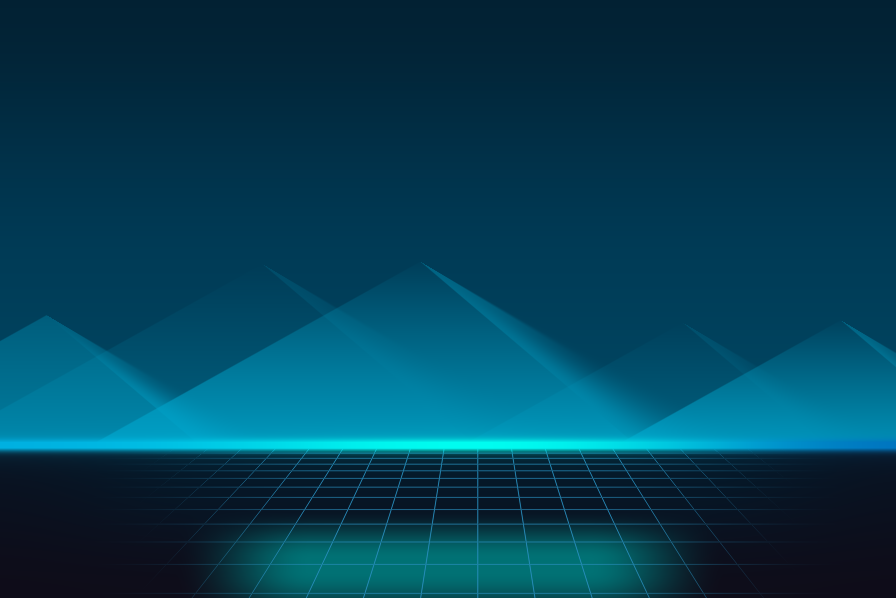
Reproduce this background procedurally as a Shadertoy shader.

```glsl
// Neon night scene: translucent folded peaks under a deep blue sky, a glowing
// horizon band, and a perspective grid floor with a soft teal light pool.
// Layers are blended back to front; lengths are in units of canvas height.

const float HORIZON = 0.262;
const vec3 PEAK_COLOR = vec3(0.0, 0.63, 0.78);
const vec3 GRID_COLOR = vec3(0.16, 0.56, 0.75);
const vec3 POOL_COLOR = vec3(0.0, 0.46, 0.47);

// Antialiased step: 0 below zero, 1 above
float inside(float d, float px) {
    return smoothstep(-px, px, d);
}

// Antialiased thin line from the distance to its centre
float stroke(float d, float halfWidth, float px) {
    return 1.0 - smoothstep(halfWidth - 0.6 * px, halfWidth + 0.6 * px, abs(d));
}

// Distance from the nearest integer
float nearestCell(float v) {
    return abs(fract(v + 0.5) - 0.5);
}

vec3 sky(float y) {
    vec3 upper = mix(vec3(0.0, 0.225, 0.33), vec3(0.008, 0.13, 0.20),
                     smoothstep(0.55, 1.02, y));
    return mix(vec3(0.0, 0.275, 0.385), upper, smoothstep(0.25, 0.68, y));
}

// Body fades in from apex to base; a lit fold hangs off its right ridge
vec3 mountain(vec3 back, vec2 p, vec2 apex, vec2 bodyAlpha, vec2 foldAlpha, float px) {
    vec2 d = p - apex;
    float depth = clamp(-d.y / (apex.y - HORIZON), 0.0, 1.0);
    float ridge = -0.85 * d.x - d.y;
    float body = inside(0.557 * d.x - d.y, px) * inside(ridge, px);

    float slope = -d.y / max(d.x, 0.0001);
    float crisp = smoothstep(0.57, 0.62, slope);
    float soft = smoothstep(0.53, 0.86, slope);
    float fold = mix(crisp, soft, smoothstep(0.0, 0.6, depth));
    fold *= inside(-ridge, px) * inside(d.x, px);

    float alpha = body * mix(bodyAlpha.x, bodyAlpha.y, depth)
                + fold * mix(foldAlpha.x, foldAlpha.y, depth);
    return mix(back, PEAK_COLOR, clamp(alpha, 0.0, 1.0));
}

vec3 mountains(vec3 col, vec2 p, float px) {
    for (int i = 0; i < 2; i++) {
        vec2 apex = vec2(0.703, 0.5625) + float(i) * vec2(0.703, -0.098);
        col = mountain(col, p, apex - vec2(0.264, 0.004),
                       vec2(0.0, 0.27), vec2(0.16, 0.22), px);
        col = mountain(col, p, apex, vec2(0.02, 0.80), vec2(0.38, 0.72), px);
    }
    return mountain(col, p, vec2(0.078, 0.473), vec2(0.30, 0.58), vec2(0.30, 0.85), px);
}

// Grid lines converge on one point, rows thin out toward a second level
float grid(vec2 p, float px) {
    float spread = 0.157 * (0.609 - p.y);
    float column = nearestCell((p.x - 0.799) / spread) * spread;
    float drop = 0.3887 - p.y;
    float row = nearestCell(2.617 / drop - 0.87) * drop * drop / 2.617;

    float side = abs(p.x - 0.78);
    float columns = stroke(column, 0.0009, px) * (1.0 - smoothstep(0.22, 0.56, side));
    float rows = stroke(row, 0.0009, px) * (1.0 - smoothstep(0.15, 0.64, side));
    return max(columns, 0.75 * rows);
}

vec3 groundPlane(vec2 p, float px) {
    vec3 col = mix(vec3(0.055, 0.05, 0.10), vec3(0.015, 0.095, 0.16),
                   smoothstep(0.0, 0.25, p.y));
    float edge = smoothstep(0.40, 0.78, abs(p.x - 0.75));
    col = mix(col, vec3(0.055, 0.045, 0.095), 0.45 * edge);

    // Soft-edged pool of light
    float pool = 1.0 - smoothstep(0.23, 0.46, abs(p.x - 0.752));
    pool *= 1.0 - smoothstep(0.065, 0.15, p.y);
    pool *= smoothstep(-0.06, 0.045, p.y);
    col = mix(col, POOL_COLOR, 0.96 * pool);
    return mix(col, GRID_COLOR, 0.85 * grid(p, px));
}

// Horizon band: cyan in the middle, bluer toward both sides
vec3 horizonGlow(vec3 col, vec2 p) {
    vec3 sideColor = mix(vec3(0.0, 0.68, 0.88), vec3(0.0, 0.43, 0.74),
                         smoothstep(0.7, 1.5, p.x));
    float middle = exp(-pow((p.x - 0.78) / 0.42, 2.0));
    vec3 glowColor = mix(sideColor, vec3(0.0, 0.99, 0.94), middle);
    float h = p.y - 0.2555;
    float core = exp(-pow(h / 0.0095, 2.0));
    float halo = 0.28 * exp(-abs(h) / 0.016);
    return mix(col, glowColor, clamp(core + halo, 0.0, 1.0));
}

void mainImage(out vec4 fragColor, in vec2 fragCoord) {
    float px = 1.0 / iResolution.y;
    vec2 p = fragCoord * px;

    vec3 scene = mountains(sky(p.y), p, px);
    vec3 ground = groundPlane(vec2(p.x, min(p.y, HORIZON)), px);
    vec3 col = mix(ground, scene, smoothstep(0.248, 0.264, p.y));
    fragColor = vec4(horizonGlow(col, p), 1.0);
}
```
